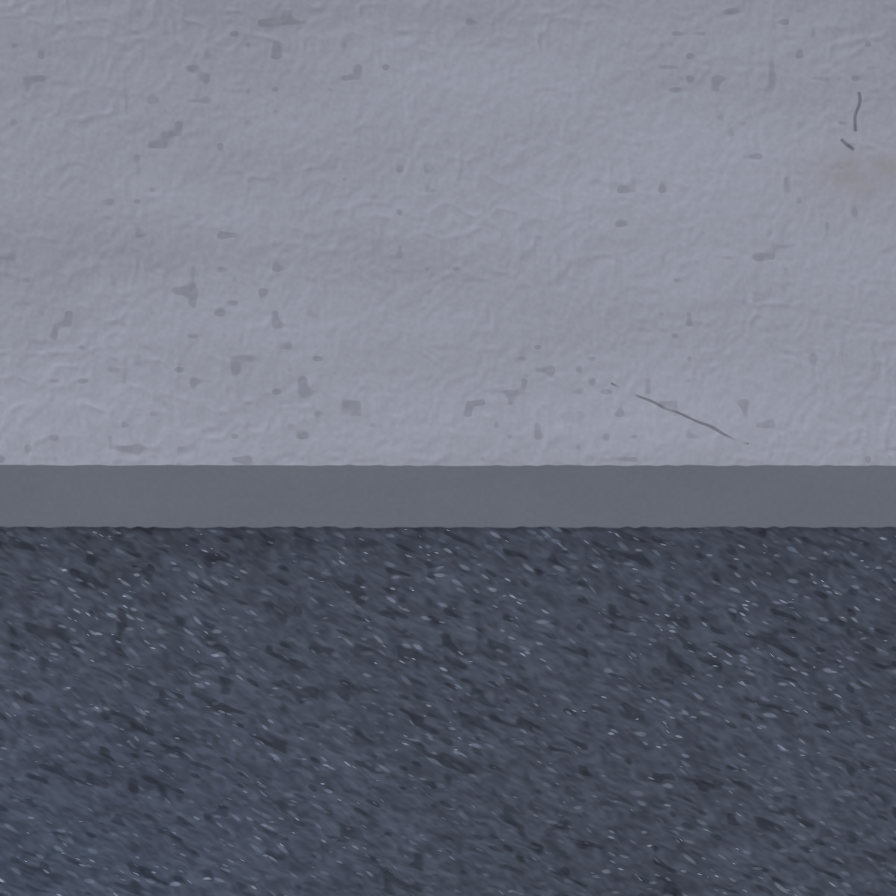
This texture is drawn by a Shadertoy shader. Its source:

```glsl
// A pale plaster wall above a smooth kerb band and dark, flecked asphalt.
// The plaster is warped noise lit from the upper left; the asphalt is
// sheared noise with scattered bright chips from a jittered grid.

float hash(vec2 p) {
    vec3 q = fract(vec3(p.xyx) * 0.1031);
    q += dot(q, q.yzx + 33.33);
    return fract((q.x + q.y) * q.z);
}

float noise(vec2 p) {
    vec2 i = floor(p), f = fract(p);
    f = f * f * (3.0 - 2.0 * f);
    return mix(mix(hash(i), hash(i + vec2(1, 0)), f.x),
               mix(hash(i + vec2(0, 1)), hash(i + vec2(1, 1)), f.x), f.y);
}

float fbm(vec2 p) {
    float sum = 0.0, amp = 0.5;
    for (int i = 0; i < 5; i++) {
        sum += amp * noise(p);
        p = mat2(1.6, 1.2, -1.2, 1.6) * p + 7.3;
        amp *= 0.5;
    }
    return sum;
}

float segment(vec2 p, vec2 a, vec2 b) {
    vec2 d = b - a;
    return length(p - a - d * clamp(dot(p - a, d) / dot(d, d), 0.0, 1.0));
}

// Plaster height: trowelled ridges, fine grain and one raised blister.
float plasterHeight(vec2 p) {
    vec2 warp = vec2(noise(p * 34.0), noise(p * 34.0 + 19.0)) - 0.5;
    vec2 q = p + 0.022 * warp;
    float ridges = 1.0 - abs(2.0 * noise(q * vec2(46.0, 58.0)) - 1.0);
    float patches = smoothstep(0.38, 0.62, fbm(p * vec2(5.0, 9.0) + 3.0));
    float grain = noise(q * 120.0) * 0.55 + noise(p * 210.0 + 5.0) * 0.25;
    float blister = smoothstep(0.032, 0.022, length((p - vec2(0.472, 0.892) + 0.5 * warp * 0.04) * vec2(1.2, 0.9)));
    return ridges * ridges * mix(0.15, 0.6, patches) + grain + 0.4 * blister;
}

vec3 plaster(vec2 p) {
    vec2 toLight = vec2(-0.0016, 0.0022);
    float relief = plasterHeight(p - toLight) - plasterHeight(p + toLight);
    float tone = fbm(p * vec2(4.0, 11.0)) - 0.48;
    vec3 col = vec3(0.560, 0.571, 0.622);
    col *= 1.0 + 0.12 * tone + 0.085 * clamp(relief, -1.3, 0.9);
    col *= 1.0 + 0.025 * (noise(p * 300.0) - 0.5);
    // Broad shading: a dull strip at mid height, a lighter foot.
    col *= 1.0 - 0.035 * exp(-pow((p.y - 0.71) / 0.035, 2.0)) * smoothstep(0.8, 0.1, p.x);
    col *= 1.0 + 0.025 * smoothstep(0.62, 0.49, p.y) - 0.03 * smoothstep(0.93, 1.0, p.y);
    // Small pits.
    float pits = smoothstep(0.80, 0.93, noise(p * vec2(65.0, 80.0) + 41.0));
    col *= 1.0 - 0.10 * pits * smoothstep(0.45, 0.6, noise(p * 13.0));
    // Faint rusty stain near the right edge.
    float stain = exp(-dot((p - vec2(0.97, 0.805)) * vec2(18.0, 30.0), (p - vec2(0.97, 0.805)) * vec2(18.0, 30.0)));
    col = mix(col, vec3(0.53, 0.51, 0.52), 0.6 * stain * noise(p * 60.0));
    // Hairline crack and a hooked scratch.
    vec2 w = p + 0.006 * (vec2(noise(p * 45.0), noise(p * 45.0 + 8.0)) - 0.5);
    float crack = segment(w, vec2(0.684, 0.570), vec2(0.835, 0.505));
    col *= 1.0 - 0.24 * smoothstep(0.0022, 0.0004, crack) * smoothstep(0.2, 0.6, noise(p * 40.0));
    float hook = min(segment(w, vec2(0.957, 0.895), vec2(0.957, 0.853)),
                     segment(w, vec2(0.940, 0.842), vec2(0.952, 0.832)));
    col *= 1.0 - 0.24 * smoothstep(0.003, 0.0006, hook);
    return col;
}

vec3 kerb(vec2 p) {
    float tone = fbm(p * vec2(9.0, 16.0)) - 0.48;
    return vec3(0.388, 0.408, 0.448) * (1.0 + 0.07 * tone + 0.025 * (noise(p * 260.0) - 0.5));
}

// Elongated chips, one per jittered cell, with random size and strength.
float chips(vec2 p, float scale, float share) {
    vec2 g = p * vec2(0.55, 1.0) * scale, cell = floor(g);
    float light = 0.0;
    for (int y = -1; y <= 1; y++)
    for (int x = -1; x <= 1; x++) {
        vec2 c = cell + vec2(x, y);
        vec2 d = g - c - vec2(hash(c + 3.1), hash(c + 17.7));
        d.y += d.x * (hash(c + 8.4) - 0.5);
        float size = mix(0.2, 0.5, hash(c + 29.0));
        float lit = step(1.0 - share, hash(c + 51.0)) * mix(0.3, 1.0, hash(c + 73.0));
        light = max(light, lit * smoothstep(size, size * 0.35, length(d * vec2(1.0, 1.3))));
    }
    return light;
}

vec3 asphalt(vec2 p) {
    // Shear makes the grain fall gently to the right.
    vec2 q = vec2(p.x, p.y + 0.38 * p.x);
    q += 0.005 * (vec2(noise(p * 60.0), noise(p * 60.0 + 9.0)) - 0.5);
    float grain = noise(q * vec2(75.0, 150.0)) * 0.5 + noise(q * vec2(150.0, 290.0)) * 0.5;
    float tone = fbm(p * 7.0) - 0.48;
    vec3 col = vec3(0.268, 0.286, 0.337);
    col *= 1.0 + 0.42 * (grain - 0.5) + 0.16 * tone;
    float dark = smoothstep(0.68, 0.9, noise(q * vec2(60.0, 130.0) + 31.0));
    col *= 1.0 - 0.22 * dark;
    float patches = mix(0.55, 1.15, smoothstep(0.3, 0.65, fbm(p * 9.0 + 12.0)));
    col += vec3(0.125, 0.137, 0.150) * patches * chips(q, 95.0, 0.28);
    col += vec3(0.20, 0.21, 0.22) * patches * chips(q + 4.7, 160.0, 0.10);
    // Cooler and lighter toward the lower left.
    float cool = smoothstep(0.55, 0.0, length(p * vec2(0.8, 1.4)));
    col += vec3(0.004, 0.014, 0.024) * cool;
    return col * (1.0 - 0.06 * smoothstep(0.33, 0.41, p.y));
}

void mainImage(out vec4 fragColor, in vec2 fragCoord) {
    vec2 p = fragCoord / iResolution.xy;
    float soft = 1.0 / iResolution.y;
    float wallEdge = 0.4805 + 0.0015 * (noise(vec2(p.x * 90.0, 2.0)) - 0.5);
    float roadEdge = 0.4115 + 0.002 * (noise(vec2(p.x * 110.0, 6.0)) - 0.5);
    vec3 col = mix(asphalt(p), kerb(p), smoothstep(-soft, soft, p.y - roadEdge));
    col = mix(col, plaster(p), smoothstep(-soft, soft, p.y - wallEdge));
    // Thin contact shadow under the kerb.
    col *= 1.0 - 0.10 * smoothstep(0.004, 0.0, abs(p.y - roadEdge + 0.002));
    fragColor = vec4(col, 1.0);
}
```
